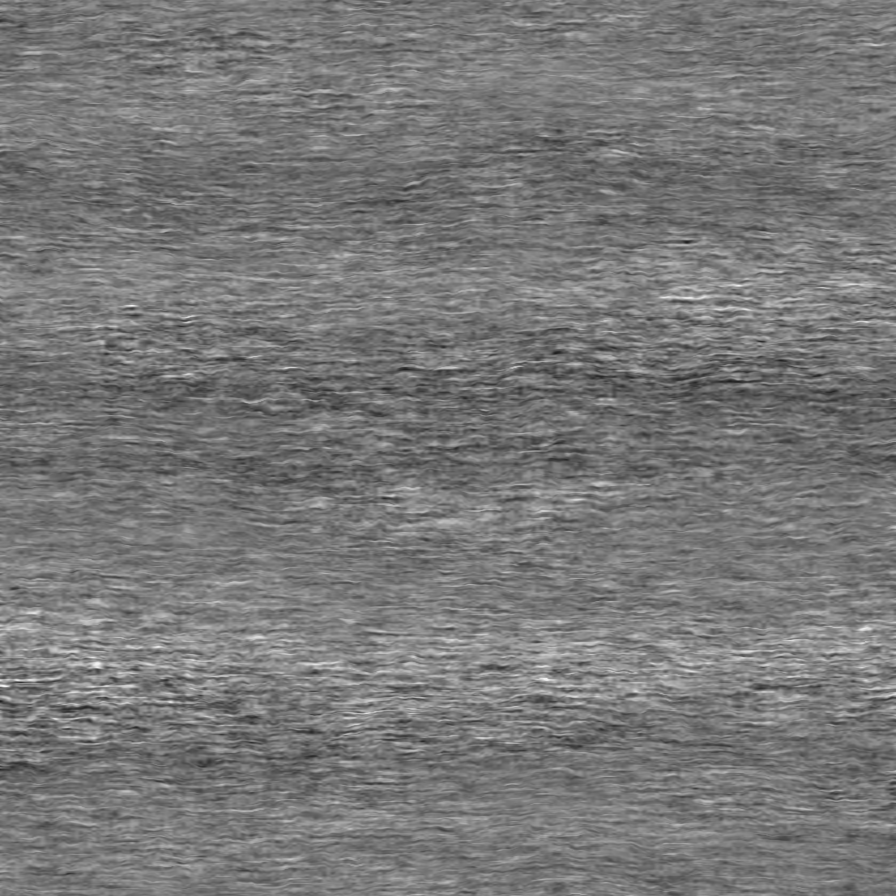
Give the GLSL for this texture, as a Shadertoy shader.

```glsl
// Weathered grey wood with horizontal grain: soft tonal bands carry short
// stretched-noise fibres, thin bright raised streaks and dark cracks.
// A gentle vertical warp bends the grain; rough belts raise its contrast.

float hash(ivec2 cell) {
    uint h = uint(cell.x) * 1597334673u ^ uint(cell.y) * 3812015801u;
    h = (h ^ (h >> 15)) * 2246822519u;
    h = (h ^ (h >> 13)) * 3266489917u;
    return float((h ^ (h >> 16)) & 65535u) / 65535.0;
}

// Smooth value noise from -1 to 1
float noise(vec2 p) {
    ivec2 cell = ivec2(floor(p));
    vec2 f = fract(p);
    f = f * f * (3.0 - 2.0 * f);
    float low = mix(hash(cell), hash(cell + ivec2(1, 0)), f.x);
    float high = mix(hash(cell + ivec2(0, 1)), hash(cell + ivec2(1, 1)), f.x);
    return 2.0 * mix(low, high, f.y) - 1.0;
}

float fbm(vec2 p) {
    float sum = 0.0, weight = 0.6;
    for (int i = 0; i < 4; i++) {
        sum += weight * noise(p);
        p = p * 2.03 + 17.3;
        weight *= 0.5;
    }
    return sum;
}

// Soft horizontal belt around a height
float belt(float y, float center, float width) {
    float d = (y - center) / width;
    return exp(-d * d);
}

// Bend the grain on large, middle and small scales
vec2 bendGrain(vec2 uv) {
    uv.y += 0.010 * noise(uv * vec2(3.0, 5.0) + 3.1);
    uv.y += 0.004 * noise(uv * vec2(10.0, 18.0) + 11.7);
    uv.y += 0.0016 * noise(uv * vec2(40.0, 60.0) + 23.9);
    uv.y += 0.0010 * noise(uv * vec2(110.0, 130.0) + 31.3);
    return uv;
}

float broadTone(vec2 p) {
    float tone = 0.455 + 0.042 * fbm(p * vec2(1.6, 13.0) + 40.0);
    tone += 0.030 * fbm(p * vec2(7.0, 34.0) + 71.0);
    tone += 0.075 * belt(p.y, 0.28, 0.055) + 0.05 * belt(p.y, 0.67, 0.035);
    tone += 0.03 * belt(p.y, 0.39, 0.05) + 0.02 * belt(p.y, 0.88, 0.06);
    tone -= 0.07 * belt(p.y, 0.483, 0.02) + 0.06 * belt(p.y, 0.56, 0.025);
    tone -= 0.04 * belt(p.y, 0.79, 0.035) + 0.035 * belt(p.y, 0.155, 0.03);
    return tone;
}

// Strength of the relief: rough belts broken into patches
float roughness(vec2 p) {
    float rough = 0.80 + 0.45 * belt(p.y, 0.23, 0.07);
    rough += 0.3 * belt(p.y, 0.62, 0.08);
    rough += 0.42 * fbm(p * vec2(5.0, 17.0) + 90.0);
    return clamp(rough, 0.45, 1.6);
}

// Fibres from long and coarse to short and fine
float fibres(vec2 p) {
    float grain = 0.34 * noise(p * vec2(22.0, 260.0) + 5.0);
    grain += 0.42 * noise(p * vec2(42.0, 330.0) + 130.0);
    grain += 0.42 * noise(p * vec2(85.0, 400.0) + 260.0);
    grain += 0.42 * noise(p * vec2(210.0, 470.0) + 390.0);
    return grain;
}

// Raised edges, lit above and shaded below
float relief(vec2 p) {
    vec2 q = p * vec2(48.0, 300.0) + 510.0;
    float lit = max(noise(q), 0.0);
    float shaded = max(noise(q + vec2(0.15, 1.0)), 0.0);
    return lit * lit - 0.85 * shaded * shaded;
}

void mainImage(out vec4 fragColor, in vec2 fragCoord) {
    vec2 uv = fragCoord / iResolution.xy;
    vec2 p = bendGrain(uv);
    float rough = roughness(p);

    float grey = broadTone(p);
    grey += rough * (0.17 * fibres(p) + 0.15 * relief(p));

    // Thin pale scratches and dark pores, broken along their length
    float scratch = noise(p * vec2(28.0, 340.0) + 640.0);
    float pore = noise(p * vec2(40.0, 270.0) + 770.0);
    float broken = 0.75 + 0.5 * noise(p * vec2(120.0, 200.0) + 850.0);
    grey += 0.17 * rough * broken * smoothstep(0.4, 0.85, scratch);
    grey -= 0.11 * rough * broken * smoothstep(0.45, 0.9, pore);

    fragColor = vec4(vec3(clamp(grey, 0.12, 0.95)), 1.0);
}
```
